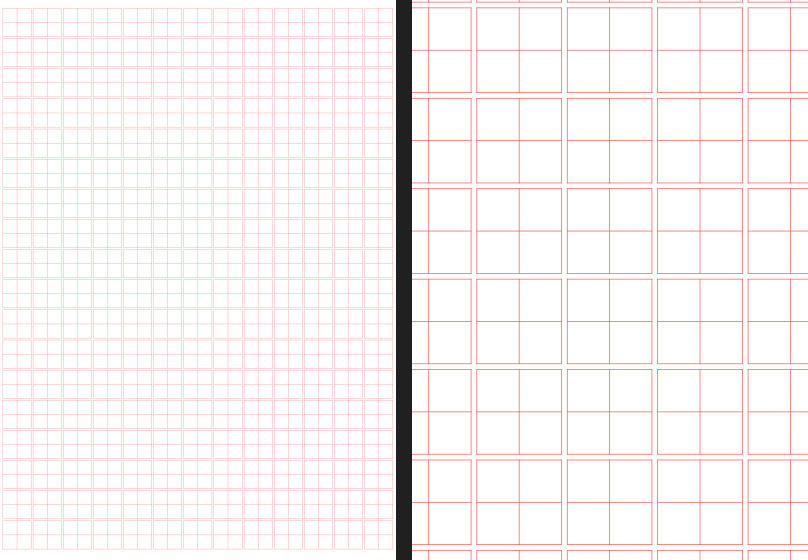
Left, the full canvas; right, a detail of the centre.
Give the GLSL for this pattern, as a Shadertoy shader.

```glsl
// Lengths are fractions of the canvas height
const vec2 GRID_COUNT = vec2(13.0, 18.0);
const vec2 GRID_ORIGIN = vec2(0.0052, 0.0151);
const float PITCH = 0.05382;
const float BOX_SIZE = 0.0504;
const float LINE_WIDTH = 0.0004;
const vec3 PAPER = vec3(1.0);
const vec3 INK = vec3(1.0, 0.3, 0.3);

// Share of a pixel-wide window at x that lies between lo and hi
vec2 spanCoverage(vec2 x, float lo, float hi, float pixel) {
    vec2 overlap = min(x + 0.5 * pixel, vec2(hi)) - max(x - 0.5 * pixel, vec2(lo));
    return clamp(overlap / pixel, 0.0, 1.0);
}

// Box outline with a central cross
float practiceBox(vec2 local, float pixel) {
    float halfLine = 0.5 * LINE_WIDTH;
    vec2 lines = vec2(0.0);
    for (int i = 0; i < 3; i++) {
        float center = 0.5 * BOX_SIZE * float(i);
        lines += spanCoverage(local, center - halfLine, center + halfLine, pixel);
    }
    vec2 inside = spanCoverage(local, -halfLine, BOX_SIZE + halfLine, pixel);
    vec2 strokes = clamp(lines, 0.0, 1.0) * inside.yx;
    return 1.0 - (1.0 - strokes.x) * (1.0 - strokes.y);
}

void mainImage(out vec4 fragColor, in vec2 fragCoord) {
    float pixel = 1.0 / iResolution.y;
    vec2 pos = vec2(fragCoord.x, iResolution.y - fragCoord.y) * pixel - GRID_ORIGIN;

    // Cells split halfway through the gaps; the outer margins stay blank
    float halfGap = 0.5 * (PITCH - BOX_SIZE);
    vec2 cell = clamp(floor((pos + halfGap) / PITCH), vec2(0.0), GRID_COUNT - 1.0);

    float ink = practiceBox(pos - cell * PITCH, pixel);
    fragColor = vec4(mix(PAPER, INK, ink), 1.0);
}
```
